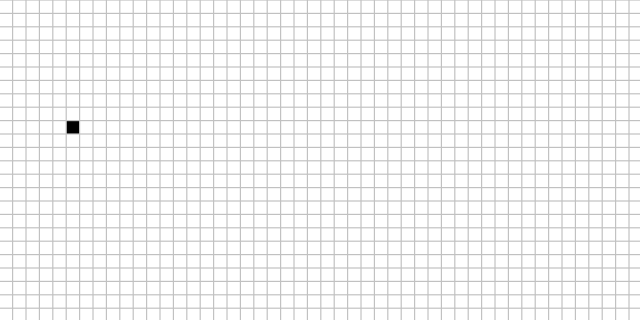
Give the GLSL for this pattern, as a Shadertoy shader.

```glsl
// Draws a fine grey square grid on white paper with one cell filled black.

const float PITCH = 0.041875;                // cell size, in canvas heights
const float LINE_WIDTH = 0.0037;
const vec2 GRID_ORIGIN = vec2(0.0394, 0.0);  // a grid crossing, from the top left
const vec2 FILLED_CELL = vec2(4.0, 9.0);     // column and row from the origin

const vec3 PAPER = vec3(1.0);
const vec3 LINE_GREY = vec3(0.755);
const vec3 INK = vec3(0.0);

// Share of a pixel-wide box, centred at distance d, covered by a band
float bandCoverage(float d, float width, float pixel) {
    float left = max(d - 0.5 * pixel, -0.5 * width);
    float right = min(d + 0.5 * pixel, 0.5 * width);
    return max(right - left, 0.0) / pixel;
}

// Signed distance to the nearest line of a repeated set
float repeatDistance(float x, float pitch) {
    return (fract(x / pitch + 0.5) - 0.5) * pitch;
}

float gridCoverage(vec2 p, float pitch, float width, float pixel) {
    float vertical = bandCoverage(repeatDistance(p.x, pitch), width, pixel);
    float horizontal = bandCoverage(repeatDistance(p.y, pitch), width, pixel);
    return 1.0 - (1.0 - vertical) * (1.0 - horizontal);
}

float cellCoverage(vec2 p, vec2 cell, float pitch, float pixel) {
    vec2 d = p - (cell + 0.5) * pitch;
    return bandCoverage(d.x, pitch, pixel) * bandCoverage(d.y, pitch, pixel);
}

void mainImage(out vec4 fragColor, in vec2 fragCoord) {
    float pixel = 1.0 / iResolution.y;
    vec2 fromTopLeft = vec2(fragCoord.x, iResolution.y - fragCoord.y) * pixel;
    vec2 p = fromTopLeft - GRID_ORIGIN;

    // Filled cell first, then the grid lines over its border
    vec3 color = mix(PAPER, INK, cellCoverage(p, FILLED_CELL, PITCH, pixel));
    color = mix(color, LINE_GREY, gridCoverage(p, PITCH, LINE_WIDTH, pixel));

    fragColor = vec4(color, 1.0);
}
```
